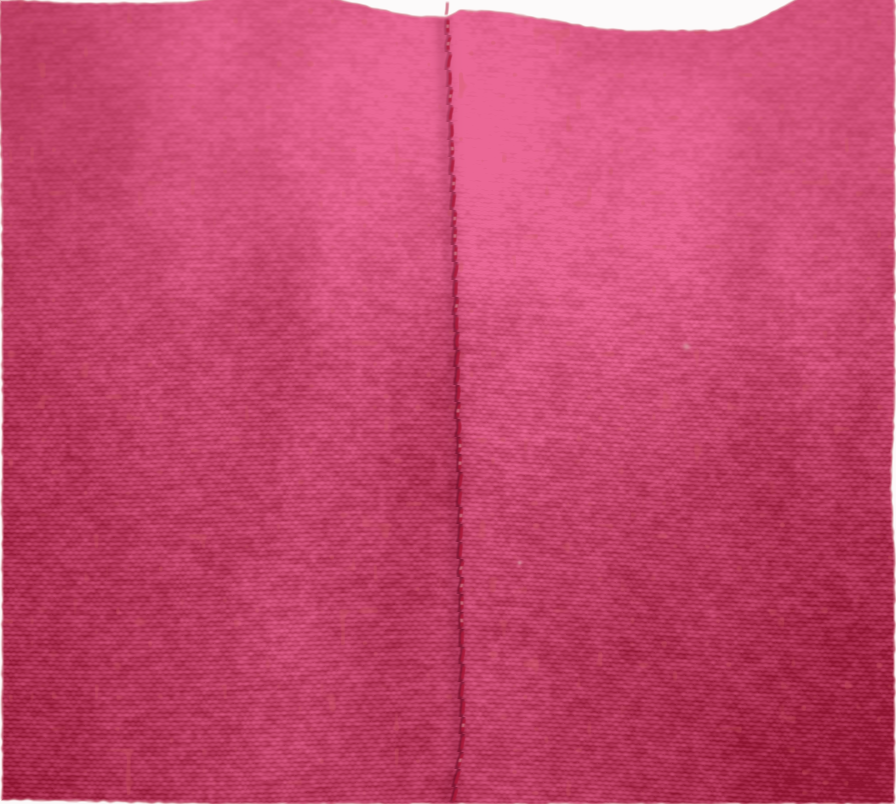
Reproduce this texture procedurally as a Shadertoy shader.

```glsl
// Rose woven cloth with a stitched vertical seam, lying on a pale table.
// Staggered thread rows and yarn noise form the weave, softer at the top;
// broad light pools and soft folds shade it, and a repeat draws the stitches.

const vec3 CLOTH_DARK  = vec3(0.65, 0.16, 0.29);
const vec3 CLOTH_LIGHT = vec3(0.85, 0.34, 0.51);
const vec3 TABLE       = vec3(0.99, 0.98, 0.98);
const vec3 FRAY        = vec3(0.86, 0.60, 0.64);
const vec3 SEAM_SHADE  = vec3(0.42, 0.03, 0.14);
const vec3 STITCH      = vec3(0.69, 0.09, 0.22);
const vec3 FLECK       = vec3(0.82, 0.36, 0.38);
const float ROWS = 188.0;       // weft rows per canvas height
const float STITCHES = 46.0;    // stitches per canvas height
const float BROAD = 1.6;        // contrast of light pools and folds
const float FALLOFF = 0.62;     // dimming from the top to the bottom
const float WEAVE = 0.19;       // contrast of the rows
const float GRAIN = 0.66;       // contrast of uneven yarn

float hash(vec2 p) {
    vec3 q = fract(p.xyx * vec3(0.1031, 0.1030, 0.0973));
    q += dot(q, q.yzx + 33.33);
    return fract((q.x + q.y) * q.z);
}

float noise(vec2 p) {
    vec2 i = floor(p), f = fract(p);
    f = f * f * (3.0 - 2.0 * f);
    return mix(mix(hash(i), hash(i + vec2(1, 0)), f.x),
               mix(hash(i + vec2(0, 1)), hash(i + vec2(1, 1)), f.x), f.y);
}

float pool(vec2 uv, vec2 centre, vec2 size) {
    vec2 d = (uv - centre) / size;
    return exp(-dot(d, d));
}

// Seam position across the canvas; t runs down from the top.
float seamX(float t) {
    return 0.498 + 0.034 * t - 0.016 * t * t - 0.010 * smoothstep(0.92, 1.0, t);
}

// Depth of the bare table along the top edge.
float topGap(float x) {
    float left = 0.004 * smoothstep(0.0, 0.1, x) - 0.009 * smoothstep(0.18, 0.28, x)
               + 0.026 * smoothstep(0.34, 0.48, x);
    float right = 0.013 + 0.025 * smoothstep(0.52, 0.71, x) - 0.056 * smoothstep(0.80, 0.94, x);
    return mix(left, right, smoothstep(0.495, 0.515, x));
}

// Signed distance to the cloth border, positive inside, in canvas heights.
float clothInset(vec2 uv, float aspect) {
    float top = 1.0 - topGap(uv.x) - uv.y;
    float left = (uv.x - 0.0025 * smoothstep(0.95, 0.70, uv.y)) * aspect;
    float notch = 0.004 * pool(uv, vec2(1.0, 0.40), vec2(1.0, 0.06));
    float right = (0.9985 - notch - uv.x) * aspect;
    float bottom = uv.y - 0.005 * smoothstep(0.28, 0.0, uv.x);
    return min(min(top, bottom), min(left, right)) + (noise(uv * 130.0) - 0.4) * 0.002;
}

// Broad light, vignette and folds, around zero.
float lighting(vec2 uv, float side) {
    float l = 0.20 * pool(uv, vec2(0.40, 0.84), vec2(0.20, 0.25));
    l += 0.22 * pool(uv, vec2(0.66, 0.72), vec2(0.22, 0.33));
    l += 0.14 * pool(uv, vec2(0.33, 0.15), vec2(0.25, 0.28));
    l -= 0.30 * pool(uv, vec2(1.0, 0.08), vec2(0.30, 0.35));
    l -= 0.26 * pool(uv, vec2(0.0, 0.85), vec2(0.20, 0.35));
    l -= 0.24 * pool(uv, vec2(0.0, 0.15), vec2(0.17, 0.40));
    l -= 0.20 * pool(uv, vec2(0.47, 0.50), vec2(0.05, 0.24));
    l -= 0.12 * pool(uv, vec2(0.30, 0.66), vec2(0.05, 0.25));
    l -= 0.12 * pool(uv, vec2(0.84, 0.68), vec2(0.04, 0.25));
    l += 0.10 * smoothstep(0.0, 0.015, side) * exp(-max(side, 0.0) / 0.06);
    return l + 0.16 * (noise(uv * vec2(9, 5)) - 0.5) + 0.12 * (noise(uv * vec2(24, 15)) - 0.5);
}

// Staggered weft rows with uneven yarn; rows slope down right of the seam.
float weave(vec2 p, float side, float focus) {
    float slope = 0.035 * max(side, 0.0) + 0.004 * sin(p.x * 7.0 + p.y * 3.0);
    vec2 q = vec2(p.x, p.y + slope) * ROWS;
    float crown = -cos(6.2832 * q.y);
    float bead = cos(6.2832 * (q.x * 0.62 + 0.5 * mod(floor(q.y), 2.0) + 0.8 * noise(q * 0.2)));
    float yarn = noise(q * vec2(0.75, 1.3)) - 0.5;
    float slub = noise(q * vec2(0.3, 0.55) + 40.0) - 0.5;
    float resolved = smoothstep(0.95, 0.45, ROWS / iResolution.y);
    float rows = WEAVE * (crown + 0.5 * bead) * resolved;
    return mix(0.2, 1.0, focus) * rows + mix(0.55, 1.0, focus) * GRAIN * (0.75 * yarn + 0.35 * slub);
}

void mainImage(out vec4 fragColor, in vec2 fragCoord) {
    vec2 uv = fragCoord / iResolution.xy;
    float aspect = iResolution.x / iResolution.y, px = 1.0 / iResolution.y;
    vec2 p = vec2(uv.x * aspect, uv.y);
    float side = (uv.x - seamX(1.0 - uv.y)) * aspect;
    float focus = smoothstep(0.95, 0.45, uv.y);

    // Cloth with faint warm patches and lint
    float tone = 0.61 + FALLOFF * (smoothstep(0.1, 0.95, uv.y) - 0.5);
    tone += BROAD * lighting(uv, side) + weave(p, side, focus);
    vec3 col = mix(CLOTH_DARK, CLOTH_LIGHT, clamp(tone, -0.45, 1.35));
    col = mix(col, FLECK, 0.35 * smoothstep(0.86, 0.98, noise(p * 75.0)));
    float lint = pool(uv, vec2(0.766, 0.569), vec2(0.004)) + pool(uv, vec2(0.580, 0.300), vec2(0.0025));
    col = mix(col, FRAY, 0.75 * min(lint, 1.0));

    // Table and frayed border
    float inset = clothInset(uv, aspect), onCloth = smoothstep(0.0, 0.006, inset);
    col = mix(FRAY, col, smoothstep(-0.001, 0.002 + px, inset));
    col = mix(TABLE, col, smoothstep(-0.001 - px, 0.001, inset));

    // Seam groove, slanted stitches and glints
    float phase = fract(uv.y * STITCHES);
    float d = side - 0.003 * (phase - 0.5) - 0.002 * (noise(vec2(3.0, uv.y * 90.0)) - 0.5);
    float groove = smoothstep(0.0032 + px, 0.0005, abs(d + 0.0008)) * mix(0.5, 1.0, focus);
    float thread = smoothstep(0.0022 + px, 0.0004, abs(d - 0.0012));
    thread *= smoothstep(0.05, 0.25, phase) * smoothstep(0.98, 0.75, phase);
    col = mix(col, SEAM_SHADE, onCloth * 0.18 * pool(vec2(side), vec2(-0.006), vec2(0.014)));
    col = mix(col, SEAM_SHADE, onCloth * 0.65 * groove);
    col = mix(col, STITCH, 0.75 * thread * max(onCloth, 0.7));
    float glint = step(0.62, hash(vec2(floor(uv.y * STITCHES), 5.0)));
    glint *= smoothstep(0.16, 0.04, abs(phase - 0.5)) * smoothstep(0.0025 + px, 0.0, abs(d - 0.001));
    fragColor = vec4(mix(col, FRAY, 0.6 * glint * onCloth), 1.0);
}
```
